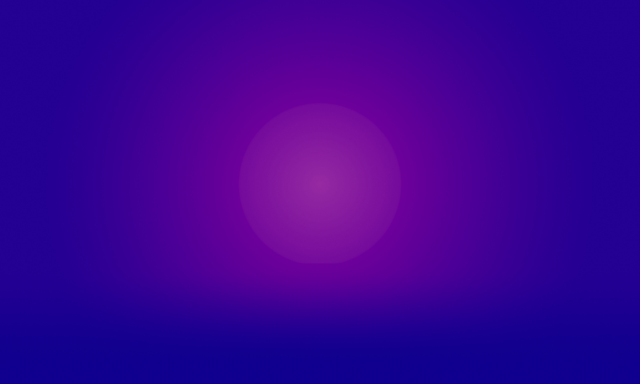
Give the GLSL for this background, as a WebGL 2 fragment shader.

```glsl
#version 300 es
precision highp float;

uniform vec2 u_resolution;
out vec4 fragColor;

// Softened staircase that turns a smooth ramp into faint bands
float softSteps(float value, float width) {
    float k = value / width;
    float stepped = floor(k) + smoothstep(0.25, 0.75, fract(k));
    return mix(value, stepped * width, 0.6);
}

float hash(vec2 p) {
    return fract(sin(dot(p, vec2(127.1, 311.7))) * 43758.5453);
}

void main() {
    // Height runs from 0 to 1, x is centred
    vec2 p = (gl_FragCoord.xy - vec2(0.5 * u_resolution.x, 0.0)) / u_resolution.y;
    float pixel = 1.0 / u_resolution.y;
    float radius = length(p - vec2(0.0, 0.52));

    // Wide violet halo on a blue backdrop
    float banded = softSteps(radius, 0.024);
    float halo = pow(clamp(1.0 - (banded - 0.21) / 0.52, 0.0, 1.0), 1.3);
    vec3 color = mix(vec3(0.14, 0.0, 0.575), vec3(0.43, 0.0, 0.605), halo);

    // Paler disc, brightest in the middle, cut flat at its foot
    float core = clamp(1.0 - softSteps(radius, 0.018) / 0.211, 0.0, 1.0);
    vec3 discColor = mix(vec3(0.455, 0.04, 0.61), vec3(0.585, 0.165, 0.635), core);
    float disc = 1.0 - smoothstep(0.211 - pixel, 0.211 + pixel, radius);
    disc *= smoothstep(0.314 - pixel, 0.314 + pixel, p.y);
    color = mix(color, discColor, disc);

    // Dark floor rising into the glow
    vec3 floorColor = vec3(0.065, 0.0, 0.56);
    color = mix(floorColor, color, smoothstep(0.05, 0.31, p.y));

    // Slight grain to soften the gradients
    color += (hash(floor(p * 308.0)) - 0.5) * 0.004;
    fragColor = vec4(clamp(color, 0.0, 1.0), 1.0);
}
```
